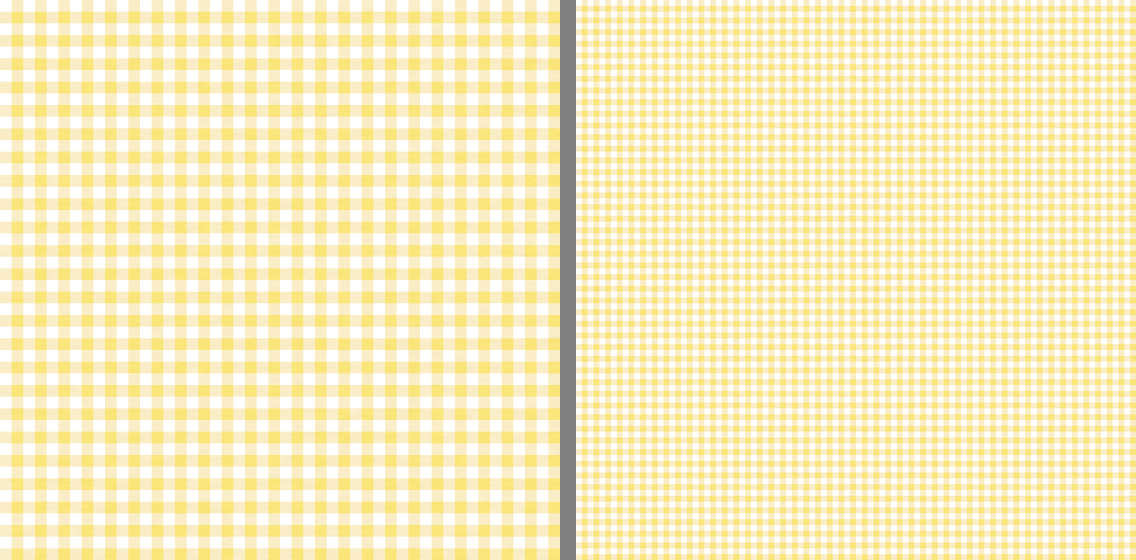
Left: one tile. Right: repeated 2 by 2.
Reproduce this pattern procedurally as a WebGL 2 fragment shader.

```glsl
#version 300 es
precision highp float;

#define REPEATS 24.0
#define STRIPE_WIDTH 0.5
#define THREADS 256.0
#define STREAKS 48.0
#define THREAD_DEPTH 0.55
#define GRAIN_DEPTH 0.25
#define WHITE vec3(1.0, 1.0, 1.0)
#define CREAM vec3(0.98, 0.93, 0.78)
#define YELLOW vec3(0.98, 0.90, 0.48)
#define THREAD_TINT vec3(0.012, 0.03, 0.08)

uniform vec2 u_resolution;
out vec4 fragColor;

float hash(vec2 cell) {
    uvec2 q = uvec2(cell) * uvec2(73857u, 19349u);
    uint h = (q.x ^ q.y) * 27449u + 7919u;
    h = (h ^ (h >> 15)) * 73245u;
    h = (h ^ (h >> 13)) * 51787u;
    return float((h ^ (h >> 16)) & 65535u) / 65535.0;
}

// Value noise on a lattice that wraps after "period" cells
float wrappedNoise(vec2 uv, vec2 period) {
    vec2 p = uv * period;
    vec2 cell = floor(p);
    vec2 f = smoothstep(0.0, 1.0, p - cell);
    vec2 a = mod(cell, period);
    vec2 b = mod(cell + 1.0, period);
    float low = mix(hash(a), hash(vec2(b.x, a.y)), f.x);
    float high = mix(hash(vec2(a.x, b.y)), hash(b), f.x);
    return mix(low, high, f.y);
}

// Pixel coverage of the vertical and horizontal stripes
vec2 stripeCoverage(vec2 uv, vec2 pixel) {
    vec2 center = vec2(1.0 - 0.5 * STRIPE_WIDTH, 0.5 * STRIPE_WIDTH);
    vec2 offset = abs(fract(uv * REPEATS - center + 0.5) - 0.5);
    vec2 inside = 0.5 * STRIPE_WIDTH - offset;
    return clamp(0.5 + inside / (pixel * REPEATS), 0.0, 1.0);
}

void main() {
    vec2 uv = gl_FragCoord.xy / u_resolution;
    vec2 stripe = stripeCoverage(uv, 1.0 / u_resolution);

    // Gingham: white ground, cream stripes, yellow crossings
    vec3 color = mix(mix(WHITE, CREAM, stripe.x), mix(CREAM, YELLOW, stripe.x), stripe.y);

    // Fine horizontal threads and grain, only where the cloth is dyed
    float thread = wrappedNoise(uv, vec2(STREAKS, THREADS)) - 0.5;
    float grain = wrappedNoise(uv, vec2(THREADS)) - 0.5;
    float dyed = max(stripe.x, stripe.y);
    color += THREAD_TINT * dyed * (THREAD_DEPTH * thread + GRAIN_DEPTH * grain);

    fragColor = vec4(clamp(color, 0.0, 1.0), 1.0);
}
```
